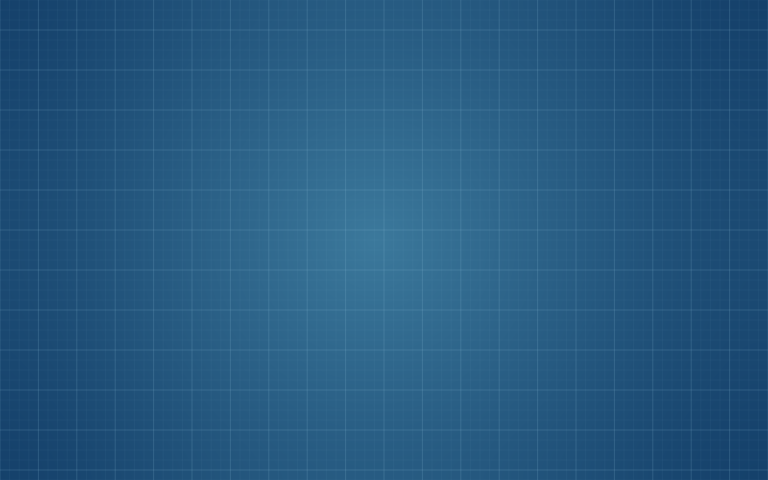
Reproduce this pattern procedurally as a WebGL 2 fragment shader.

```glsl
#version 300 es
precision highp float;

uniform vec2 u_resolution;
out vec4 fragColor;

const vec2 CELLS = vec2(20.0, 12.0);      // major repeats across and down
const vec2 GRID_SHIFT = vec2(0.0, 0.25);  // grid offset in major cells
const float SUBDIVISIONS = 4.0;           // minor cells per major cell
const float MAJOR_WIDTH = 0.0021;         // line widths in canvas heights
const float MINOR_WIDTH = 0.0019;
const float MAJOR_OPACITY = 0.14;
const float MINOR_OPACITY = 0.046;
const vec3 GLOW_COLOR = vec3(0.233, 0.473, 0.610);
const vec3 EDGE_COLOR = vec3(0.070, 0.237, 0.404);
const vec3 LINE_COLOR = vec3(0.56, 0.76, 0.86);
const vec2 GLOW_CENTER = vec2(0.488, 0.5);
const float GLOW_RADIUS = 0.88;           // in canvas heights

// Share of a pixel covered by a line, per axis
vec2 lineCoverage(vec2 cell, vec2 cellSize, float width, float pixel) {
    vec2 dist = abs(fract(cell + 0.5) - 0.5) * cellSize;
    vec2 inner = max(dist - 0.5 * pixel, vec2(-0.5 * width));
    vec2 outer = min(dist + 0.5 * pixel, vec2(0.5 * width));
    return clamp((outer - inner) / pixel, 0.0, 1.0);
}

// Both line directions, blended where they cross
float gridMask(vec2 cell, vec2 cellSize, float width, float pixel, float opacity) {
    vec2 lines = opacity * lineCoverage(cell, cellSize, width, pixel);
    return 1.0 - (1.0 - lines.x) * (1.0 - lines.y);
}

// Wrapping radial glow; the distance flattens out where it meets its repeat
vec3 paperColor(vec2 uv, vec2 size) {
    vec2 offset = abs(fract(uv - GLOW_CENTER + 0.5) - 0.5);
    vec2 square = 4.0 * offset * offset;
    vec2 eased = offset * (1.0 - square * square * square / 7.0);
    float darkening = length(eased * size) / GLOW_RADIUS;
    return mix(GLOW_COLOR, EDGE_COLOR, darkening);
}

void main() {
    vec2 uv = gl_FragCoord.xy / u_resolution;
    vec2 size = vec2(u_resolution.x / u_resolution.y, 1.0);
    float pixel = 1.0 / u_resolution.y;
    vec2 cell = uv * CELLS - GRID_SHIFT;
    vec2 cellSize = size / CELLS;

    // Fine grid first, then the major grid over it
    float minor = gridMask(cell * SUBDIVISIONS, cellSize / SUBDIVISIONS,
                           MINOR_WIDTH, pixel, MINOR_OPACITY);
    float major = gridMask(cell, cellSize, MAJOR_WIDTH, pixel, MAJOR_OPACITY);

    vec3 color = paperColor(uv, size);
    color = mix(color, LINE_COLOR, minor);
    color = mix(color, LINE_COLOR, major);
    fragColor = vec4(color, 1.0);
}
```
